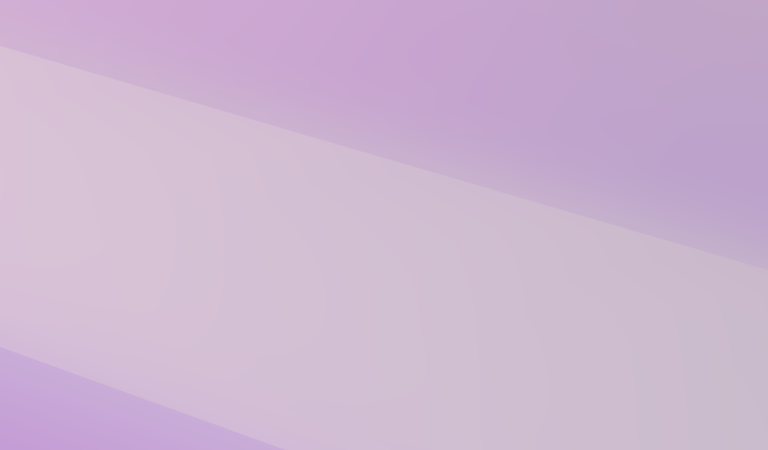
Write a Shadertoy shader that draws this background.

```glsl
// Soft lilac backdrop: a pale diagonal band between two violet fields.
// Each field is a smooth colour gradient; two slanted lines divide them,
// and the colours fade gently as they approach each line.

#define UPPER_START 0.898   // height of the upper line at the left side
#define UPPER_SLOPE -0.498
#define LOWER_START 0.229   // height of the lower line at the left side
#define LOWER_SLOPE -0.616
#define UPPER_FADE 0.12     // reach of the haze above the upper line
#define BAND_FADE 0.10      // reach of the violet tint above the lower line
#define EDGE_PIXELS 0.8     // half width of the smoothed edges

// Soft elliptical glow, 1 at its centre
float glow(vec2 p, vec2 centre, vec2 radius) {
    vec2 q = (p - centre) / radius;
    return exp(-dot(q, q));
}

// Three-stop linear gradient
vec3 gradient3(vec3 first, vec3 middle, vec3 last, float stop, float t) {
    vec3 firstHalf = mix(first, middle, clamp(t / stop, 0.0, 1.0));
    return mix(firstHalf, last, clamp((t - stop) / (1.0 - stop), 0.0, 1.0));
}

// Violet field above the band; height is measured from its line
vec3 upperField(vec2 uv, float height) {
    vec3 pinkViolet = vec3(0.818, 0.673, 0.832);
    vec3 orchid = vec3(0.784, 0.645, 0.814);
    vec3 blueViolet = vec3(0.740, 0.637, 0.797);
    float diagonal = uv.x + 0.5 * (0.9 - uv.y);
    vec3 color = gradient3(pinkViolet, orchid, blueViolet, 0.52, diagonal);
    color = mix(color, vec3(0.758, 0.653, 0.773),
                0.8 * glow(uv, vec2(1.0, 1.03), vec2(0.28, 0.25)));
    vec3 haze = mix(vec3(0.818, 0.706, 0.824), vec3(0.765, 0.694, 0.796), uv.x);
    float reach = max(height, 0.0) / UPPER_FADE;
    return mix(color, haze, 0.95 * exp(-reach * (0.7 + reach)));
}

// Pale band, rosier on the left and greyer on the right
vec3 paleBand(vec2 uv, float depth, float height) {
    vec3 rose = vec3(0.852, 0.765, 0.842);
    vec3 mauve = vec3(0.821, 0.750, 0.824);
    vec3 grey = vec3(0.792, 0.736, 0.799);
    vec3 color = gradient3(rose, mauve, grey, 0.5, uv.x);
    color -= vec3(0.004, 0.014, 0.006) * exp(-max(depth, 0.0) / 0.12);
    float tint = exp(-max(height, 0.0) / BAND_FADE) * (1.0 - 0.6 * uv.x);
    return mix(color, vec3(0.815, 0.717, 0.848), 0.8 * tint);
}

// Saturated corner below the band
vec3 lowerCorner(float depth) {
    vec3 nearLine = vec3(0.787, 0.678, 0.842);
    vec3 deepLilac = vec3(0.770, 0.612, 0.840);
    return mix(nearLine, deepLilac, clamp(depth / 0.22, 0.0, 1.0));
}

void mainImage(out vec4 fragColor, in vec2 fragCoord) {
    vec2 uv = fragCoord / iResolution.xy;
    float soft = EDGE_PIXELS / iResolution.y;

    // Signed heights above the two dividing lines
    float aboveUpper = uv.y - (UPPER_START + UPPER_SLOPE * uv.x);
    float aboveLower = uv.y - (LOWER_START + LOWER_SLOPE * uv.x);

    // Layer the three fields from bottom to top
    vec3 color = mix(lowerCorner(-aboveLower),
                     paleBand(uv, -aboveUpper, aboveLower),
                     smoothstep(-soft, soft, aboveLower));
    color = mix(color, upperField(uv, aboveUpper),
                smoothstep(-soft, soft, aboveUpper));
    fragColor = vec4(color, 1.0);
}
```
